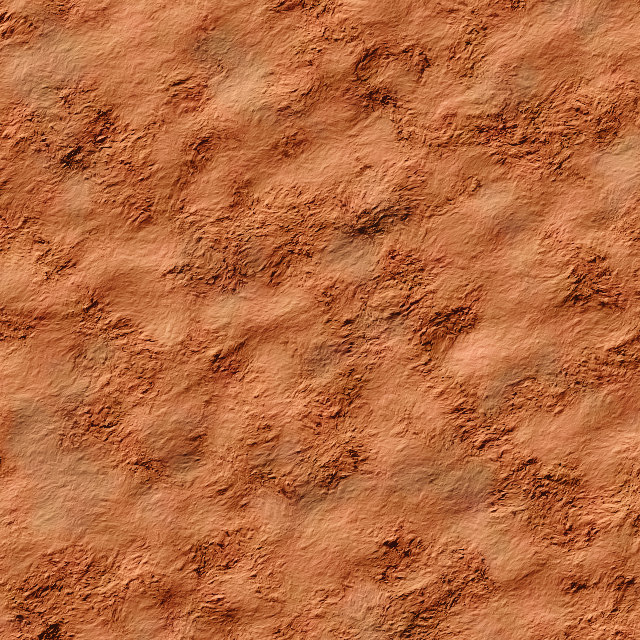
A Shadertoy shader for this texture:

```glsl
// Rough red sandstone: a creased, cracked relief lit from the upper left.

vec2 hash2(vec2 p) {
    vec3 h = fract(p.xyx * vec3(0.1031, 0.1030, 0.0973));
    h += dot(h, h.yzx + 33.33);
    return fract((h.xx + h.yz) * h.zy);
}

float corner(vec2 cell, vec2 offset, vec2 f) {
    vec2 gradient = 2.44 * hash2(cell + offset) - 1.22;
    return dot(gradient, f - offset);
}

// Gradient noise, roughly -0.7 to 0.7
float noise(vec2 p) {
    vec2 cell = floor(p), f = p - cell;
    vec2 u = f * f * f * (f * (f * 6.0 - 15.0) + 10.0);
    float low = mix(corner(cell, vec2(0, 0), f), corner(cell, vec2(1, 0), f), u.x);
    float high = mix(corner(cell, vec2(0, 1), f), corner(cell, vec2(1, 1), f), u.x);
    return mix(low, high, u.y);
}

// Rock grain: slightly stretched along a rising diagonal and bent a little
vec2 grainSpace(vec2 p) {
    vec2 q = mat2(0.87, -0.5, 0.5, 0.87) * p * vec2(0.86, 1.17);
    return q + 0.013 * vec2(noise(p * 14.0 + 40.0), noise(p * 14.0 + 75.0));
}

// Broad swells are smooth; finer octaves are folded into creased lumps
float height(vec2 p, float rough) {
    vec2 q = grainSpace(p);
    float h = 0.0, freq = 7.0;
    for (int i = 0; i < 6; i++) {
        float n = noise(q * freq + 17.3 * float(i));
        if (i < 2) {
            h += 0.43 * n / freq;
        } else {
            float crease = sqrt(n * n + 0.002);
            float strength = min(0.2 + 0.3 * float(i - 1), 1.3) * mix(0.62, 1.35, rough);
            h += strength * mix(n, crease, 0.7) / freq;
        }
        freq *= 2.03;
    }
    return h;
}

// Short jagged cracks at three sizes, mostly in crumbly zones
float cracks(vec2 p, float rough) {
    vec2 q = grainSpace(p);
    q += 0.008 * vec2(noise(q * 60.0), noise(q * 60.0 + 30.0));
    q += 0.004 * vec2(noise(q * 150.0 + 9.0), noise(q * 150.0 + 50.0));
    float dark = 0.0, freq = 20.0;
    for (int i = 0; i < 3; i++) {
        float line = 1.0 - smoothstep(0.01, 0.06 + 0.03 * float(i), abs(noise(q * freq + 91.0)));
        float broken = smoothstep(0.0, 0.2, noise(q * freq * 0.8 + 133.0));
        dark = max(dark, line * broken * mix(0.1, 1.0, rough));
        freq *= 2.1;
    }
    return dark;
}

// Tone in standard deviations to rock colour, from shadow to highlight
vec3 rockColor(float tone) {
    vec3 shades[7] = vec3[7](
        vec3(0.18, 0.06, 0.04), vec3(0.38, 0.11, 0.05), vec3(0.52, 0.20, 0.07),
        vec3(0.65, 0.31, 0.14), vec3(0.75, 0.44, 0.25), vec3(0.87, 0.57, 0.39),
        vec3(0.96, 0.71, 0.53));
    float stops[7] = float[7](-2.6, -1.9, -1.23, -0.55, 0.23, 1.2, 2.5);
    vec3 color = shades[0];
    for (int i = 1; i < 7; i++) {
        float t = (tone - stops[i - 1]) / (stops[i] - stops[i - 1]);
        color = mix(color, shades[i], clamp(t, 0.0, 1.0));
    }
    return color;
}

void mainImage(out vec4 fragColor, in vec2 fragCoord) {
    vec2 p = fragCoord / iResolution.y + 3.0;

    // Crumbly zones between smoother faces
    float patches = noise(p * 7.0 + 5.0) + 0.7 * noise(p * 17.0 + 60.0);
    float rough = smoothstep(-0.25, 0.4, patches);

    // Slope toward the light gives the shading
    vec2 toLight = vec2(-0.5, 0.87);
    float reach = 0.0014;
    float slope = (height(p, rough) - height(p + toLight * reach, rough)) / reach;
    float tone = 0.8 * slope + 0.2 - 0.6 * (rough - 0.45);
    tone += 0.6 * noise(p * 9.0 + 210.0);

    // Cracks show deepest on the shaded side
    float shaded = 1.0 - smoothstep(-0.8, 1.0, slope);
    tone -= 2.2 * cracks(p, rough) * mix(0.3, 1.0, shaded);
    vec3 color = rockColor(tone);

    // Dusty brown faces and richer orange in the crumbly zones
    float dust = smoothstep(0.02, 0.4, noise(p * 6.0 + 150.0) + 0.4 * noise(p * 19.0));
    float luma = dot(color, vec3(0.3, 0.59, 0.11));
    color = mix(color, luma * vec3(1.24, 0.94, 0.68), 0.4 * dust * (1.0 - 0.7 * rough));
    color *= mix(vec3(1.0), vec3(1.03, 0.97, 0.88), 0.6 * rough);
    color += vec3(0.03, -0.01, 0.02) * noise(p * 21.0 + 310.0);

    fragColor = vec4(clamp(color, 0.0, 1.0), 1.0);
}
```
